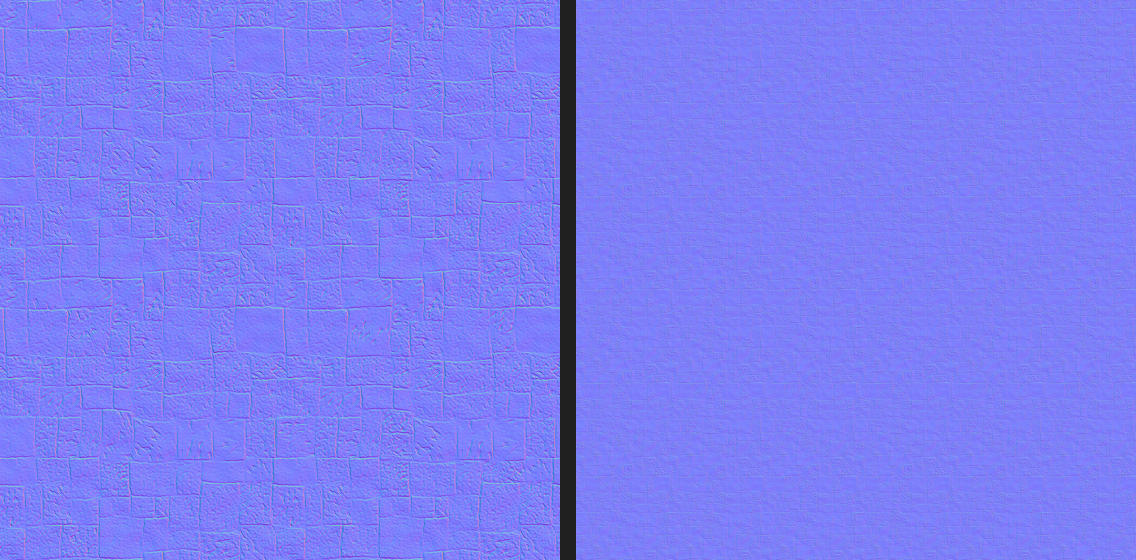
Left: one tile. Right: repeated 3 by 3.
A three.js fragment shader for this texture map:

```glsl
// Tangent-space normal map of an irregular squared-stone wall with thin joints.
// A jittered pinwheel grid lays out the blocks; grain, patchy pits and tilt shape
// a height field whose central differences give the encoded normal.
#define CELLS vec2(16.0, 16.0)   // grid cells over the whole canvas
#define COPIES 2.0               // layout repeats across and down
#define JITTER vec2(0.34, 0.27)  // shift of joints, in cells
#define SPLIT 0.08               // share of blocks cut in two
#define VARIED 0.08              // share of blocks differing between repeats
#define BEVEL 0.0025             // width of a block's worn edge
#define DEPTH 0.0008             // joint depth
#define GRAIN 0.00042            // fine surface relief
#define PITS 0.0010              // chisel mark depth
#define PITTED 0.5               // share of blocks with chisel marks
#define STEP 0.0008              // half span of the slope filter
#define SHORTEN 0.30             // loss of normal length on steep slopes

varying vec2 vUv;

vec2 hash2(vec2 p) {
  vec3 q = fract(p.xyx * vec3(0.1031, 0.1030, 0.0973));
  q += dot(q, q.yzx + 33.33);
  return fract((q.xx + q.yz) * q.zy);
}

vec2 gradientAt(vec2 i, float period) {
  float a = 6.2832 * hash2(mod(i, period) + 17.0).x;
  return vec2(cos(a), sin(a));
}

// Gradient noise that wraps every `period` lattice cells.
float noise(vec2 p, float period) {
  vec2 i = floor(p), f = p - i, e = vec2(1.0, 0.0);
  vec2 u = f * f * f * (f * (f * 6.0 - 15.0) + 10.0);
  float a = dot(gradientAt(i, period), f);
  float b = dot(gradientAt(i + e, period), f - e);
  float c = dot(gradientAt(i + e.yx, period), f - e.yx);
  float d = dot(gradientAt(i + 1.0, period), f - 1.0);
  return mix(mix(a, b, u.x), mix(c, d, u.x), u.y);
}

// Noise with `freq` cells over the canvas, repeating with the layout.
float wallNoise(vec2 p, float freq) {
  return noise(p * freq, freq / COPIES);
}

float jointShift(vec2 v) {
  return 2.0 * hash2(mod(v, CELLS / COPIES) + 3.0).x - 1.0;
}

// Block owning cell c, cut on the side of p: corners in cells, and its key.
void blockAt(vec2 c, vec2 p, out vec2 lo, out vec2 hi, out vec2 key) {
  float odd = mod(c.x + c.y, 2.0);
  lo = c + JITTER * vec2(jointShift(c + vec2(0.0, odd)), jointShift(c + vec2(1.0 - odd, 0.0)));
  hi = c + 1.0 + JITTER * vec2(jointShift(c + vec2(1.0, 1.0 - odd)), jointShift(c + vec2(odd, 1.0)));
  key = mod(c, CELLS / COPIES) + 41.0;
  if (hash2(key).y < VARIED) key = mod(c, CELLS) + 83.0;
  vec2 r = hash2(key + 7.0);
  if (r.x < SPLIT) {
    vec2 axis = hi.x - lo.x > hi.y - lo.y ? vec2(1.0, 0.0) : vec2(0.0, 1.0);
    vec2 cut = mix(lo, hi, 0.33 + 0.34 * r.y);
    float upper = step(0.0, dot(p - cut, axis));
    lo = mix(lo, cut, axis * upper);
    hi = mix(hi, cut, axis * (1.0 - upper));
    key += 120.0 * upper;
  }
}

float insideRoundBox(vec2 p, vec2 halfSize, float radius) {
  vec2 q = abs(p) - halfSize + radius;
  return radius - length(max(q, 0.0)) - min(max(q.x, q.y), 0.0);
}

float wallHeight(vec2 uv) {
  // Uneven courses and ragged edges
  vec2 bend = vec2(wallNoise(uv, 8.0), wallNoise(uv.yx + 0.13, 8.0));
  vec2 fray = vec2(wallNoise(uv, 120.0), wallNoise(uv.yx + 0.37, 120.0));
  vec2 p = (uv + 0.012 * bend + 0.0020 * fray) * CELLS;

  // Nearest block
  float inside = -1.0;
  vec2 local = vec2(0.0), key = vec2(0.0), lo, hi, k;
  for (int i = 0; i < 9; i++) {
    float row = floor(float(i) / 3.0 + 0.01);
    blockAt(floor(p) + vec2(float(i) - 3.0 * row, row) - 1.0, p, lo, hi, k);
    vec2 q = (p - 0.5 * (lo + hi)) / CELLS;
    float d = insideRoundBox(q, 0.5 * (hi - lo) / CELLS, 0.004);
    if (d > inside) { inside = d; local = q; key = k; }
  }
  vec2 look = hash2(key + 19.0), turn = hash2(key + 29.0);

  // Grain, specks, swell and tilt of the block face
  float fine = wallNoise(uv, 230.0);
  float specks = smoothstep(0.15, 0.42, wallNoise(uv + 0.21, 130.0));
  float face = GRAIN * (fine - 1.1 * specks) * mix(0.4, 1.7, look.y);
  face += 0.0012 * wallNoise(uv + 0.11, 24.0) + 0.035 * dot(local, turn - 0.5);

  // Chisel pits in patches
  float a = 3.1416 * turn.x;
  vec2 along = mat2(cos(a), sin(a), -sin(a), cos(a)) * local;
  float pit = noise(along * vec2(75.0, 160.0) + 50.0 * turn, 256.0);
  float patches = smoothstep(-0.15, 0.2, noise(local * 26.0 + 90.0 * look, 256.0));
  face -= PITS * step(look.x, PITTED) * patches * smoothstep(0.1, 0.34, pit);

  // Worn edges down to a faintly grained joint
  float edge = smoothstep(0.0002, 0.0002 + BEVEL, inside);
  float worn = max(0.9 + 1.1 * wallNoise(uv + 0.07, 36.0), 0.2);
  return edge * (DEPTH * worn + face) + 0.0001 * fine;
}

void main() {
  vec2 e = vec2(STEP, 0.0);
  vec2 slope = vec2(wallHeight(vUv + e) - wallHeight(vUv - e),
                    wallHeight(vUv + e.yx) - wallHeight(vUv - e.yx)) / (2.0 * STEP);
  vec3 normal = normalize(vec3(-slope, 1.0)) / (1.0 + SHORTEN * length(slope));
  gl_FragColor = vec4(0.5 + 0.5 * normal - vec3(0.006, 0.0, 0.0), 1.0);
}
```
